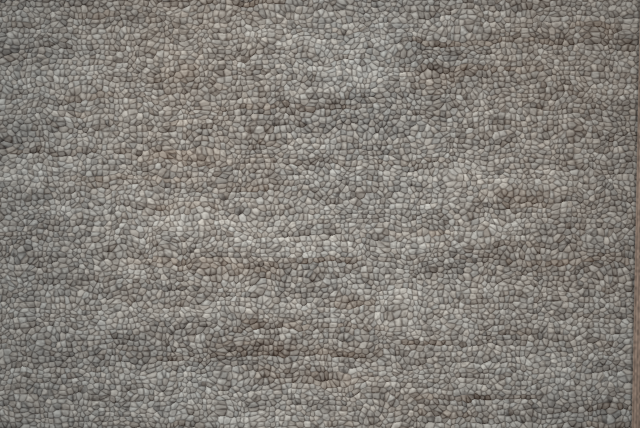
Give the GLSL for this texture, as a Shadertoy shader.

```glsl
// Looped wool carpet in warm grey, with horizontal yarn streaks and a bound right edge.

#define LOOP_ROWS 78.0      // loops per canvas height
#define JITTER vec2(0.85, 0.70)
#define GAP_WIDTH 0.45      // softness of the dark gaps between loops
#define GAP_DEPTH 0.46
#define LIGHT_DIR vec2(-0.12, 0.36)
#define LOOP_VARIATION 0.36
#define STREAK_STRENGTH 0.48
#define FIBRE_STRENGTH 0.34
#define VIGNETTE 0.30
#define SHADOW_COLOR vec3(0.310, 0.287, 0.268)
#define WOOL_COLOR vec3(0.690, 0.678, 0.650)
#define BINDING_COLOR vec3(0.56, 0.49, 0.44)

vec2 hash22(vec2 p) {
    vec3 q = fract(p.xyx * vec3(0.1031, 0.1030, 0.0973));
    q += dot(q, q.yzx + 33.33);
    return fract((q.xx + q.yz) * q.zy);
}

float noise(vec2 p) {
    vec2 i = floor(p), f = fract(p);
    f = f * f * (3.0 - 2.0 * f);
    float low = mix(hash22(i).x, hash22(i + vec2(1, 0)).x, f.x);
    float high = mix(hash22(i + vec2(0, 1)).x, hash22(i + vec2(1, 1)).x, f.x);
    return mix(low, high, f.y);
}

// Nearest loop: offset from its centre, its cell, and the distance margin to the next one
void findLoop(vec2 p, out vec2 offset, out vec2 cell, out float margin) {
    vec2 base = floor(p);
    float nearest = 9.0, second = 9.0;
    for (int y = -1; y <= 1; y++)
    for (int x = -1; x <= 1; x++) {
        vec2 c = base + vec2(x, y);
        vec2 d = p - c - 0.5 - JITTER * (hash22(c + 17.0) - 0.5);
        float dist = length(d * vec2(0.92, 1.08));
        if (dist < nearest) {
            second = nearest;
            nearest = dist;
            offset = d;
            cell = c;
        } else {
            second = min(second, dist);
        }
    }
    margin = second - nearest;
}

vec3 carpet(vec2 uv) {
    // Bend the rows so the grid does not show
    vec2 p = uv * LOOP_ROWS;
    p += 1.1 * (vec2(noise(p * 0.31), noise(p * 0.27 + 50.0)) - 0.5);

    vec2 offset, cell;
    float margin;
    findLoop(p, offset, cell, margin);
    vec2 random = hash22(cell + 211.0);

    // Rounded loop lit from above, with dark gaps around it
    float tone = 0.54;
    tone += GAP_DEPTH * (smoothstep(0.0, GAP_WIDTH, margin) - 0.56);
    tone += dot(offset, LIGHT_DIR);
    tone += LOOP_VARIATION * (random.x - 0.5);

    // Yarn streaks: thin along single rows, and broader bands
    vec2 yarn = cell / LOOP_ROWS;
    float thin = noise(vec2(yarn.x * 7.0, cell.y * 0.8 + 90.0));
    float broad = noise(vec2(yarn.x * 2.6 + 30.0, yarn.y * 19.0));
    tone += STREAK_STRENGTH * (0.6 * thin + 0.4 * broad - 0.5);
    float brown = smoothstep(0.70, 0.95, noise(vec2(yarn.x * 5.0 + 70.0, cell.y * 0.6)));
    tone -= 0.16 * brown;

    // Fine fibres
    tone += FIBRE_STRENGTH * (noise(p * vec2(2.6, 3.2) + 400.0) - 0.5);

    vec3 color = mix(SHADOW_COLOR, WOOL_COLOR, clamp(tone, -0.3, 1.25));
    float warmth = 0.6 * brown + 0.7 * (random.y - 0.5) + 0.8 * (noise(uv * 2.3 + 8.0) - 0.5);
    return color + warmth * vec3(0.018, -0.004, -0.020);
}

vec3 binding(vec2 uv, float inset) {
    float ribs = 0.5 + 0.5 * cos(inset * 900.0);
    float weave = noise(uv * vec2(200.0, 150.0));
    return BINDING_COLOR * (0.76 + 0.16 * ribs + 0.28 * weave);
}

vec3 scene(vec2 uv, float aspect) {
    // The binding leans in slightly towards the bottom
    float inset = uv.x - aspect * (0.987 + 0.013 * uv.y);
    float soft = 0.7 / iResolution.y;
    vec3 color = carpet(uv);
    color *= 1.0 - 0.25 * smoothstep(0.008, 0.0, abs(inset));
    color = mix(color, binding(uv, inset), smoothstep(-soft, soft, inset));

    vec2 centred = uv - 0.5 * vec2(aspect, 1.0);
    return color * (1.08 - VIGNETTE * dot(centred, centred));
}

void mainImage(out vec4 fragColor, in vec2 fragCoord) {
    float aspect = iResolution.x / iResolution.y;
    vec3 color = vec3(0.0);
    // Four samples per pixel smooth the loop edges
    for (int i = 0; i < 4; i++) {
        vec2 shift = vec2(i & 1, i >> 1) * 0.5 - 0.25;
        color += scene((fragCoord + shift) / iResolution.y, aspect);
    }
    fragColor = vec4(color * 0.25, 1.0);
}
```
